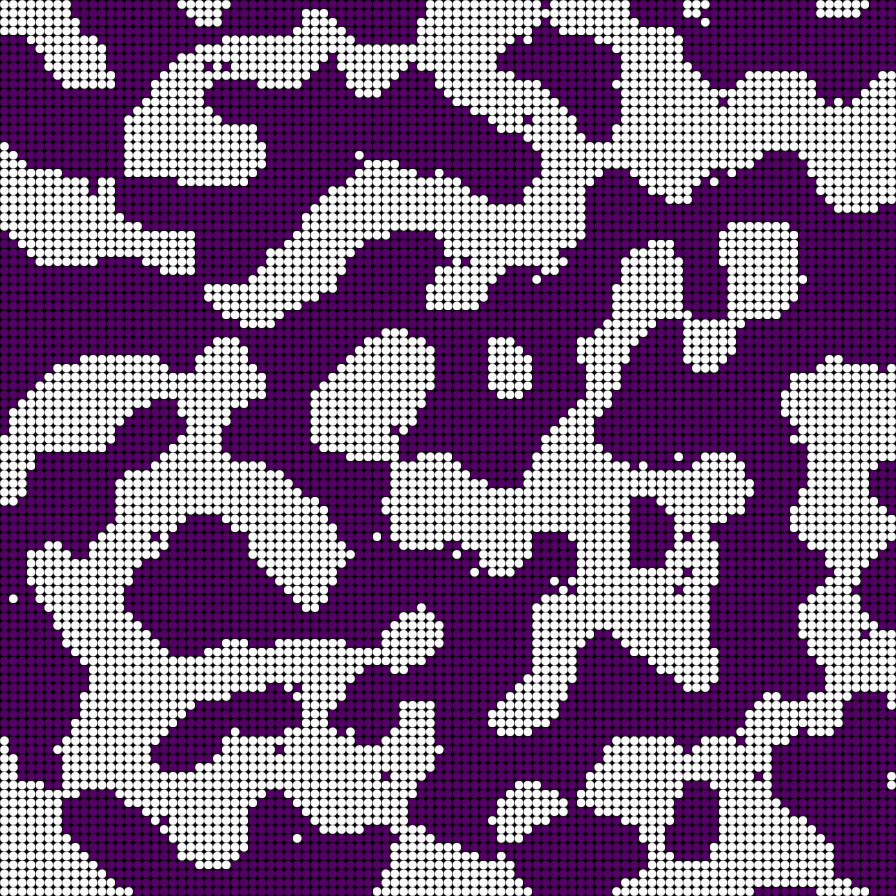
This pattern is drawn by a three.js fragment shader. Its source:

```glsl
varying vec2 vUv;

const float DOTS_ACROSS = 101.0;
const float DOT_RADIUS = 0.5;
const float EDGE_SOFTNESS = 0.1;
const vec3 GAP_BLACK = vec3(0.005, 0.0, 0.005);
const vec3 DOT_PURPLE = vec3(0.32, 0.0, 0.39);
const vec3 DOT_WHITE = vec3(0.99, 0.985, 0.99);

float hash(vec2 p) {
  vec3 q = fract(vec3(p.xyx) * 0.1031);
  q += dot(q, q.yzx + 33.33);
  return fract((q.x + q.y) * q.z);
}

vec2 gradientAt(vec2 lattice) {
  float angle = 6.28318 * hash(lattice);
  return vec2(cos(angle), sin(angle));
}

float gradientNoise(vec2 p) {
  vec2 i = floor(p);
  vec2 f = fract(p);
  vec2 u = f * f * f * (f * (f * 6.0 - 15.0) + 10.0);
  vec2 e = vec2(1.0, 0.0);
  float a = dot(gradientAt(i), f);
  float b = dot(gradientAt(i + e.xy), f - e.xy);
  float c = dot(gradientAt(i + e.yx), f - e.yx);
  float d = dot(gradientAt(i + e.xx), f - e.xx);
  return mix(mix(a, b, u.x), mix(c, d, u.x), u.y);
}

vec2 rotate(vec2 p, float angle) {
  float c = cos(angle);
  float s = sin(angle);
  return vec2(c * p.x - s * p.y, s * p.x + c * p.y);
}

// Broad winding patches with slightly ragged borders
float camouflage(vec2 p, float scale) {
  float broad = gradientNoise(p * scale + 17.3);
  float fine = gradientNoise(rotate(p, 0.6) * scale * 2.1 + 61.7);
  return broad + 0.2 * fine;
}

// 1 for a white dot, 0 for purple; a few dots near borders swap
float dotTone(vec2 cell, float count) {
  float field = camouflage((cell + 0.5) / count, 9.6);
  float tone = step(0.01, field);
  float nearBorder = 1.0 - step(0.2, abs(field));
  float stray = nearBorder * step(0.991, hash(cell + 203.0));
  return mix(tone, 1.0 - tone, stray);
}

float disc(vec2 p, float radius, float softness) {
  return 1.0 - smoothstep(radius - softness, radius + softness, length(p));
}

void main() {
  vec2 grid = vUv * DOTS_ACROSS;
  float tone = dotTone(floor(grid), DOTS_ACROSS);
  float cover = disc(fract(grid) - 0.5, DOT_RADIUS, EDGE_SOFTNESS);
  vec3 dotColor = mix(DOT_PURPLE, DOT_WHITE, tone);
  gl_FragColor = vec4(mix(GAP_BLACK, dotColor, cover), 1.0);
}
```
